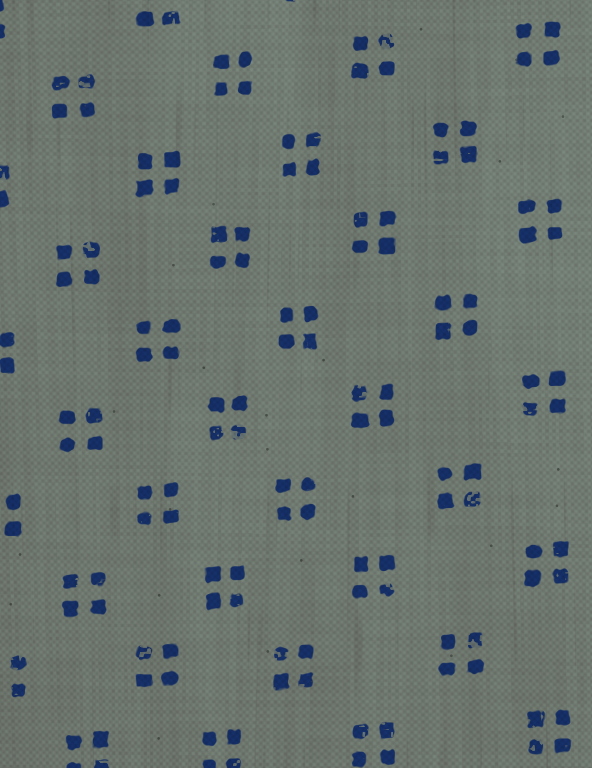
Write a WebGL 2 fragment shader that draws this pattern.

```glsl
#version 300 es
precision highp float;
// Grey-green woven cloth, hand printed with staggered blue motifs of four dots.
// Columns bend and lean by formula; each dot is a rounded box with hashed size
// and patchy ink, over a plain weave with uneven threads and faint folds.
uniform vec2 u_resolution;
out vec4 outColor;

const vec3 CLOTH_DARK = vec3(0.40, 0.425, 0.395);
const vec3 CLOTH_LIGHT = vec3(0.465, 0.515, 0.475);
const vec3 INK = vec3(0.07, 0.17, 0.39);
const float COLUMN_PITCH = 0.1009;
const float THREADS = 220.0;

float hash(vec2 p) {
  return fract(sin(dot(p, vec2(127.1, 311.7))) * 43758.5453);
}

float noise(vec2 p) {
  vec2 cell = floor(p), f = fract(p);
  f = f * f * (3.0 - 2.0 * f);
  float low = mix(hash(cell), hash(cell + vec2(1, 0)), f.x);
  float high = mix(hash(cell + vec2(0, 1)), hash(cell + vec2(1, 1)), f.x);
  return mix(low, high, f.y);
}

float roundedBox(vec2 p, vec2 halfSize, float radius) {
  vec2 d = abs(p) - halfSize + radius;
  return length(max(d, 0.0)) + min(max(d.x, d.y), 0.0) - radius;
}

// Sideways lean of the cloth at a column
float lean(float column) {
  return 0.004 + cos(0.9 * column) * (0.03 - 0.0025 * column);
}

// Motif centre; rows count downwards, odd columns drop by half a pitch
float columnX(float column, float y) {
  return -0.007 + COLUMN_PITCH * column + 0.0117 * sin(1.013 * column)
         - lean(column) * (y - 0.5);
}

float columnTop(float column) {
  return 0.5404 + 0.0081 * column - 0.1094 * mod(column, 2.0);
}

float rowPitch(float column) {
  return mix(0.2142, 0.224, smoothstep(1.5, 4.0, column));
}

// Ink coverage of one four-dot motif
float motif(vec2 q, vec2 id, vec2 p, float pixel) {
  q.y -= 0.06 * q.x;
  vec2 side = vec2(q.x < 0.0 ? -1.0 : 1.0, q.y < 0.0 ? -1.0 : 1.0);
  vec2 seed = id * 4.0 + side + 50.0;
  float squeeze = exp(-pow(id.x - 3.4, 2.0));
  vec2 spread = vec2(0.0178 - 0.0032 * squeeze, 0.0178);
  vec2 shift = vec2(hash(seed + 3.1), hash(seed + 7.7)) - 0.5;
  vec2 halfSize = vec2(0.0098 - 0.0012 * squeeze, 0.0092);
  halfSize += 0.0024 * (vec2(hash(seed + 11.3), hash(seed + 17.9)) - 0.5);
  float radius = mix(0.0025, 0.007, hash(seed + 23.3));
  float d = roundedBox(q - side * spread - 0.002 * shift, halfSize, radius);
  d += 0.0032 * (noise(p * 170.0) - 0.5);
  float ink = 1.0 - smoothstep(-pixel, pixel, d);

  // Patchy ink, commoner towards the right and on upper right dots
  float wear = pow(hash(seed + 31.7), 2.5);
  wear *= 0.55 + 0.06 * id.x + 0.08 * (side.x + side.y);
  float patchy = noise(p * vec2(190.0, 240.0));
  float threshold = 1.0 - 0.65 * wear;
  return ink * (1.0 - 0.85 * smoothstep(threshold, threshold + 0.15, patchy));
}

float printInk(vec2 p, float pixel) {
  float ink = 0.0;
  float nearest = floor(p.x / COLUMN_PITCH + 0.5);
  for (int k = -1; k <= 1; k++) {
    float column = nearest + float(k);
    if (column < 0.0) continue;
    float top = columnTop(column), pitch = rowPitch(column);
    float row = floor((top - p.y) / pitch + 0.5);
    float y = top - row * pitch + 0.0017 * row * row;
    vec2 q = p - vec2(columnX(column, y), y);
    if (max(abs(q.x), abs(q.y)) < 0.04)
      ink = max(ink, motif(q, vec2(column, row), p, pixel));
  }
  return ink;
}

// Plain weave brightness around zero, with uneven warp and weft
float weave(vec2 p) {
  vec2 t = p * THREADS;
  t.x += THREADS * lean(p.x / COLUMN_PITCH) * (p.y - 0.5);
  t.y += 1.2 * noise(p * 5.0);
  float crossing = sin(3.14159 * t.x) * sin(3.14159 * t.y);
  float warp = noise(vec2(floor(t.x) * 3.7, p.y * 9.0)) - 0.5;
  float weft = noise(vec2(p.x * 12.0, floor(t.y) * 5.3)) - 0.5;
  float slub = smoothstep(0.83, 1.0, noise(vec2(t.x * 0.8, p.y * 6.0)));
  return 0.38 * crossing + 0.35 * warp + 0.25 * weft - 0.4 * slub;
}

void main() {
  vec2 p = gl_FragCoord.xy / u_resolution.y;
  float pixel = 1.0 / u_resolution.y;
  float threads = weave(p);

  // Soft folds and slow changes of tone
  float fold = noise(vec2(p.x * 14.0 + p.y, p.y * 1.5)) - 0.5;
  float tone = 0.5 + 0.35 * fold + 0.25 * (noise(p * 3.0) - 0.5);
  vec3 color = mix(CLOTH_DARK, CLOTH_LIGHT, tone + threads);

  // Sparse dark specks
  vec2 cell = floor(p * 16.0);
  vec2 speck = fract(p * 16.0) - 0.2 - 0.6 * vec2(hash(cell), hash(cell + 9.0));
  float spot = 1.0 - smoothstep(0.015, 0.04, length(speck));
  color *= 1.0 - 0.35 * spot * step(0.86, hash(cell + 41.0));

  vec3 inkColor = INK * (1.0 + 0.18 * threads);
  outColor = vec4(mix(color, inkColor, 0.97 * printInk(p, pixel)), 1.0);
}
```
